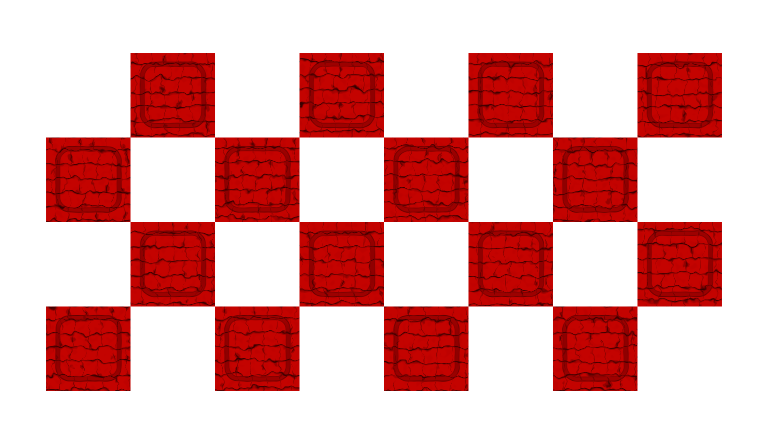
A Shadertoy shader for this pattern:

```glsl
const vec2 BOARD = vec2(8.0, 4.0);   // columns, rows
const float TILE_SIZE = 0.1903;      // fraction of canvas height
const float CRACKS = 6.0;            // crack lines per tile side

const vec3 WHITE = vec3(1.0);
const vec3 RED = vec3(0.77, 0.01, 0.0);
const vec3 SHADE = vec3(0.55, 0.0, 0.0);
const vec3 GROOVE = vec3(0.2, 0.0, 0.0);

vec2 hash2(vec2 p) {
    vec3 q = fract(vec3(p.xyx) * vec3(0.1031, 0.1030, 0.0973));
    q += dot(q, q.yzx + 33.33);
    return fract((q.xx + q.yz) * q.zy);
}

float gradientDot(vec2 cell, vec2 offset) {
    return dot(hash2(cell) * 2.0 - 1.0, offset);
}

float gradientNoise(vec2 p) {
    vec2 i = floor(p), f = p - i;
    vec2 u = f * f * f * (f * (f * 6.0 - 15.0) + 10.0);
    vec2 e = vec2(1.0, 0.0);
    float low = mix(gradientDot(i, f), gradientDot(i + e, f - e), u.x);
    float high = mix(gradientDot(i + e.yx, f - e.yx), gradientDot(i + 1.0, f - 1.0), u.x);
    return mix(low, high, u.y);
}

float fill(float d, float px) {
    return clamp(0.5 - d / px, 0.0, 1.0);
}

float stroke(float d, float halfWidth, float px) {
    return fill(abs(d) - halfWidth, px);
}

float roundedBox(vec2 p, vec2 halfSize, float radius) {
    vec2 q = abs(p) - halfSize + radius;
    return length(max(q, 0.0)) + min(max(q.x, q.y), 0.0) - radius;
}

// Signed offset to the nearest whole line
float lineOffset(float x) {
    return fract(x + 0.5) - 0.5;
}

// Smoothed square wave: +1 on even cells, -1 on odd cells
vec2 squareWave(vec2 p, float px) {
    vec2 triangle = 0.5 - abs(mod(p + 0.5, 2.0) - 1.0);
    return clamp(2.0 * triangle / px, -1.0, 1.0);
}

// Wavy rows split by staggered upright cracks; x = groove, y = soft shade
vec2 crackle(vec2 uv, vec2 seed, float px) {
    vec2 grid = uv * CRACKS + hash2(seed) * 0.5;
    vec2 at = uv * 7.0 + seed;
    vec2 warp = vec2(gradientNoise(at + 41.0), gradientNoise(at));
    vec2 ripple = vec2(gradientNoise(at * 2.7 + 9.0), gradientNoise(at * 2.3));
    grid += 0.4 * warp + 0.2 * ripple;
    float row = floor(grid.y + 0.5);
    grid.x += 0.45 * (hash2(seed + vec2(row, 7.0)).x - 0.5);

    vec2 d = vec2(lineOffset(grid.x), lineOffset(grid.y + 0.5)) / CRACKS;
    float wear = gradientNoise(at * 1.3 + 70.0);
    float across = stroke(d.y, 0.006 + 0.006 * wear, px);
    float upright = stroke(d.x, 0.004 + 0.008 * wear, px);
    float lip = stroke(d.y + 0.011, 0.008, px);
    float chip = stroke(d.x, 0.03, px) * smoothstep(0.18, 0.32, wear);
    float groove = max(across * (0.8 + 0.4 * wear), upright * (0.4 + 0.6 * wear));
    return vec2(groove, max(0.6 * lip, 0.8 * chip));
}

// Pressed rounded frame; x = dark rims, y = shaded channel
vec2 frame(vec2 uv, vec2 seed, float px) {
    vec2 p = uv - vec2(0.503, 0.505);
    vec2 at = uv * 9.0 + seed;
    float d = roundedBox(p, vec2(0.388), 0.17) + 0.008 * gradientNoise(at);
    float channel = stroke(d + 0.026, 0.026, px);
    float facing = smoothstep(0.15, 0.38, abs(p.y));
    float outer = stroke(d, 0.005, px);
    float inner = stroke(d + 0.052, 0.004, px);
    float worn = 0.75 + 0.6 * gradientNoise(at * 1.6 + 25.0);
    float rims = max(outer, 0.8 * inner) * mix(0.4, 0.75, facing) * worn;
    return vec2(rims, channel * mix(0.95, 0.7, facing));
}

vec3 tileColor(vec2 uv, vec2 id, float px) {
    vec2 seed = id * 17.0 + 3.0;
    vec2 cracks = crackle(uv, seed, px);
    vec2 rim = frame(uv, seed, px);
    float mottle = 0.12 * smoothstep(0.0, 0.4, gradientNoise(uv * 14.0 + seed));
    vec3 color = mix(RED, SHADE, max(max(cracks.y, rim.y), mottle));
    return mix(color, GROOVE, clamp(max(cracks.x, rim.x), 0.0, 1.0));
}

void mainImage(out vec4 fragColor, in vec2 fragCoord) {
    float unit = iResolution.y * TILE_SIZE;
    float px = 1.0 / unit;
    vec2 p = (fragCoord - 0.5 * iResolution.xy) / unit + 0.5 * BOARD;

    // Checker coverage, limited to the board
    vec2 wave = squareWave(clamp(p, vec2(0.5), BOARD - 0.5), px);
    vec2 border = abs(p - 0.5 * BOARD) - 0.5 * BOARD;
    float board = fill(max(border.x, border.y), px);
    float coverage = board * (0.5 + 0.5 * wave.x * wave.y);

    vec3 color = mix(WHITE, tileColor(fract(p), floor(p), px), coverage);
    fragColor = vec4(color, 1.0);
}
```
